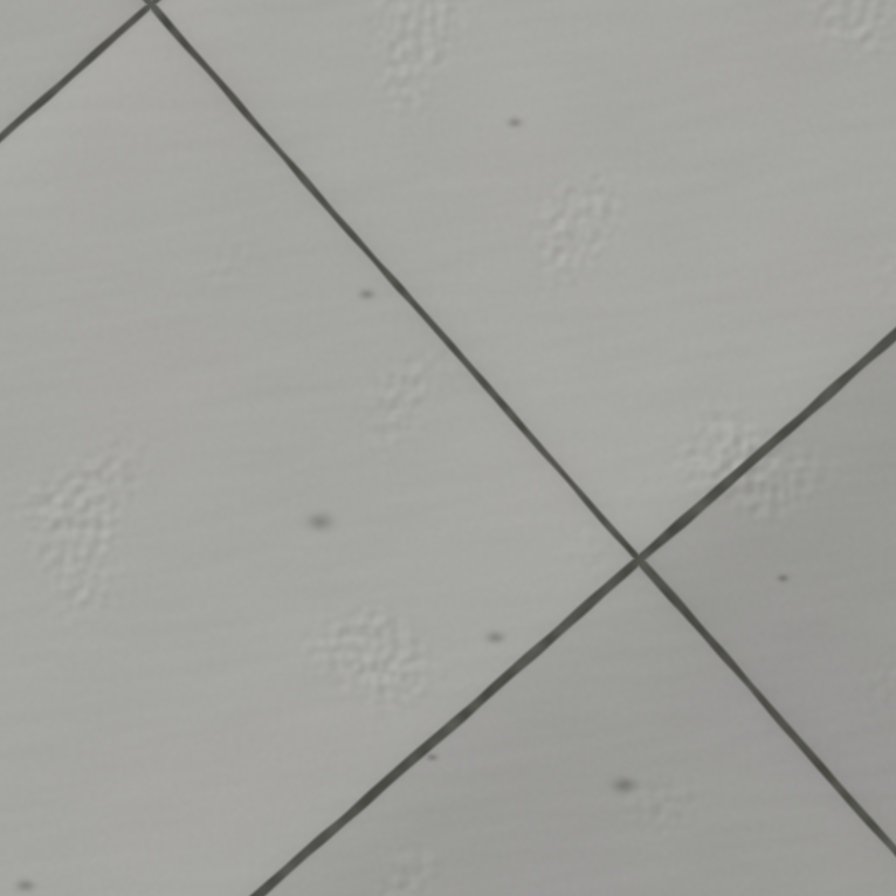
Write a Shadertoy shader that draws this texture.

```glsl
vec2 hash2(vec2 p) {
    vec3 q = fract(p.xyx * vec3(0.1031, 0.1030, 0.0973));
    q += dot(q, q.yzx + 33.33);
    return fract((q.xx + q.yz) * q.zy);
}

float gradientNoise(vec2 p) {
    vec2 i = floor(p), f = fract(p);
    vec2 w = f * f * f * (f * (f * 6.0 - 15.0) + 10.0);
    vec2 o = vec2(0.0, 1.0);
    float a = dot(hash2(i) * 2.0 - 1.0, f);
    float b = dot(hash2(i + o.yx) * 2.0 - 1.0, f - o.yx);
    float c = dot(hash2(i + o.xy) * 2.0 - 1.0, f - o.xy);
    float d = dot(hash2(i + o.yy) * 2.0 - 1.0, f - o.yy);
    return mix(mix(a, b, w.x), mix(c, d, w.x), w.y);
}

float fbm(vec2 p) {
    float sum = 0.0, amp = 0.5;
    for (int i = 0; i < 4; i++) {
        sum += amp * gradientNoise(p);
        p = p * 2.03 + 17.1;
        amp *= 0.5;
    }
    return sum;
}

// Sparse dark flecks, at most one per cell
float flecks(vec2 uv) {
    vec2 g = uv * 7.0, cell = floor(g);
    float ink = 0.0;
    for (int y = -1; y <= 1; y++)
    for (int x = -1; x <= 1; x++) {
        vec2 id = cell + vec2(x, y) + 40.0;
        vec2 r = hash2(id), d = g - (id - 40.0) - hash2(id + 91.0);
        float size = mix(0.03, 0.07, r.y);
        ink += step(0.86, r.x) * exp(-dot(d, d * vec2(0.6, 1.3)) / (size * size));
    }
    return ink;
}

void mainImage(out vec4 fragColor, in vec2 fragCoord) {
    vec2 uv = fragCoord / iResolution.xy;
    float aa = 1.0 / iResolution.y;

    // Rotated square tiles: x crosses the thin joints, y the wide ones
    const float tile = 0.825;
    vec2 rel = uv - vec2(0.7135, 0.375);
    vec2 p = vec2(dot(rel, vec2(0.7507, 0.6606)), dot(rel, vec2(0.6606, -0.7507)));
    vec2 row = floor(p / tile);
    vec2 joint = p - tile * round(p / tile);
    joint += 0.0022 * vec2(gradientNoise(vec2(p.y * 11.0, 3.5)), gradientNoise(vec2(p.x * 11.0, 8.5)));

    // Tile tone: the lower row is duller, with broad uneven light
    float lower = step(0.0, row.y);
    vec3 color = mix(vec3(0.650, 0.650, 0.635), vec3(0.607, 0.606, 0.595), lower);
    color -= 0.012 * lower * step(0.0, row.x);
    color -= 0.018 * smoothstep(0.55, 1.1, length(uv - vec2(0.4, 0.45)));
    color += 0.025 * fbm(uv * 2.6 + 5.0);
    color += vec3(0.007, -0.002, 0.006) * gradientNoise(uv * 4.0 + 31.0);

    // Faint slanted brush marks and fine grain
    vec2 brush = vec2(uv.x + 0.15 * uv.y, uv.y - 0.15 * uv.x);
    color += 0.012 * gradientNoise(brush * vec2(9.0, 65.0));
    color += 0.010 * gradientNoise(uv * 130.0);

    // Small raised blisters gathered in patches
    float patches = smoothstep(0.16, 0.42, gradientNoise(uv * 5.5 + 12.0));
    float relief = gradientNoise(uv * 75.0) - gradientNoise(uv * 75.0 + vec2(0.35, -0.35));
    color += 0.07 * patches * relief;
    color -= 0.12 * min(flecks(uv), 1.0);

    // Worn tile edges: soft shade above, pale bevel below
    vec2 edge = abs(joint);
    color -= 0.035 * (exp(-edge.x / 0.010) + exp(-edge.y / 0.012));
    color += 0.035 * smoothstep(0.0, 0.012, joint.y) * exp(-edge.y / 0.035);

    // Joints of uneven width and darkness
    vec2 halfWidth = vec2(0.0040 + 0.0008 * lower, 0.0056 - 0.0014 * step(p.y, -0.4 * tile));
    halfWidth += 0.0016 * vec2(gradientNoise(vec2(p.y * 24.0, 1.5)), gradientNoise(vec2(p.x * 24.0, 6.5)));
    vec2 cover = 1.0 - smoothstep(halfWidth - 0.0016 - aa, halfWidth + 0.0010 + aa, edge);
    float grout = max(cover.x, cover.y);
    vec3 groutColor = vec3(0.315, 0.315, 0.295) + 0.08 * gradientNoise(uv * 45.0);
    color = mix(color, groutColor, grout);

    fragColor = vec4(color, 1.0);
}
```
